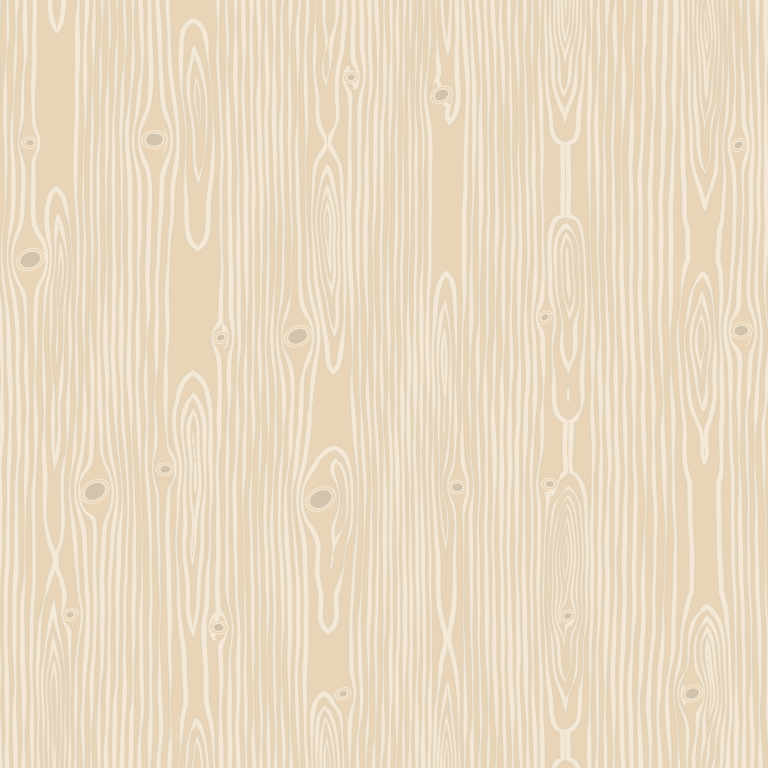
Write a WebGL 2 fragment shader that draws this texture.

```glsl
#version 300 es
precision highp float;
// Pale wood veneer: cream grain lines on a beige ground, with arches and knots.
// The lines are contours of one field: folded planks whose centres are lifted
// into pointed arches, and whose x coordinate flows around jittered-cell knots.

#define LINES 96.0            // grain lines per canvas height
#define PLANKS 6.0            // arch columns per canvas height
#define ARCH_WIDTH 0.034      // mean half width of an arch column
#define ARCH_LIFT 0.62        // arch strength
#define ARCH_CAP 0.62         // lift limit that keeps the tips pointed
#define KNOT_SHARE 0.85       // part of the cells that hold a knot
#define LINE_DUTY 0.39        // mean share of a period taken by a line
#define LINE_MAX 0.0031       // largest half width of a line
#define GROUND vec3(0.914, 0.832, 0.716)
#define SHADE vec3(0.888, 0.826, 0.728)
#define CREAM vec3(0.956, 0.914, 0.838)
#define KNOT_FILL vec3(0.825, 0.770, 0.675)

uniform vec2 u_resolution;
out vec4 fragColor;

float hash(vec2 p) {
    vec3 q = fract(p.xyx * vec3(0.1031, 0.1030, 0.0973));
    q += dot(q, q.yzx + 33.33);
    return fract((q.x + q.y) * q.z);
}

// Returns the sideways shift caused by knots; knotDist is the distance to
// the nearest knot rim, negative inside.
float knotShift(vec2 p, out float knotDist) {
    knotDist = 1.0;
    float shift = 0.0;
    vec2 cells = vec2(6.0, 4.0);
    vec2 home = floor(p * cells);
    for (int j = -1; j <= 1; j++)
    for (int i = -1; i <= 1; i++) {
        vec2 cell = home + vec2(i, j);
        if (hash(cell + 71.3) > KNOT_SHARE) continue;
        vec2 jitter = vec2(hash(cell + 11.7), hash(cell + 37.1));
        vec2 d = p - (cell + 0.2 + 0.6 * jitter) / cells;
        float radius = mix(0.005, 0.020, pow(hash(cell + 53.9), 4.0));

        // Stream lines around a tall ellipse, fading with distance
        float r = length(d * vec2(1.0, 0.65));
        float wake = 1.2 * radius + 0.003;
        float fade = 1.0 - smoothstep(0.02, 0.12, r);
        shift -= d.x * min(wake * wake / max(r * r, 1e-7), 1.0) * fade;

        // Tilted oval core
        float tilt = 0.9 * hash(cell + 91.3) - 0.25;
        vec2 axis = vec2(cos(tilt), sin(tilt));
        vec2 q = vec2(dot(d, axis), dot(d, vec2(-axis.y, axis.x)));
        knotDist = min(knotDist, length(q * vec2(1.0, 1.4)) - radius);
    }
    return shift;
}

// Height field whose half-integer contours are the grain lines
float grainField(vec2 p, out float knotDist) {
    float x = p.x + knotShift(p, knotDist);
    x += 0.014 * sin(9.0 * p.x + 1.0) + 0.004 * sin(31.0 * p.x + 2.0);
    x += 0.0024 * sin(9.0 * p.y + 17.0 * p.x)
       + 0.0006 * sin(37.0 * p.y + 43.0 * p.x)
       + 0.0003 * sin(83.0 * p.y + 91.0 * p.x);

    float plank = floor(x * PLANKS);
    float side = abs(fract(x * PLANKS) - 0.5) / PLANKS;
    float seed = hash(vec2(plank, 5.0));
    float width = ARCH_WIDTH * mix(0.65, 1.3, hash(vec2(plank, 19.0)));

    // Uneven waves along the plank form stacks of arches and bare strips
    float t = p.y * mix(10.0, 19.0, seed) + 40.0 * seed;
    float wave = sin(t + 0.6 * sin(t)) + 0.5 * sin(0.43 * t + 2.0)
               + 0.09 * sin(5.3 * t) + 0.2;
    float rise = ARCH_LIFT * wave;
    rise = ARCH_CAP - log(1.0 + exp(8.0 * (ARCH_CAP - rise))) / 8.0 < 0.0
         ? ARCH_CAP - log(1.0 + exp(8.0 * (ARCH_CAP - rise))) / 8.0
         : min(rise, ARCH_CAP);
    float weight = max(1.0 - side / width, 0.0);
    float bend = weight * weight * (1.6 - 0.6 * weight);
    return LINES * (side + rise * width * bend);
}

// Layered sines that swell and thin the lines along their length
float lineDuty(vec2 p) {
    float swell = sin(47.0 * p.x + 2.0 * sin(5.0 * p.y))
                + sin(23.0 * p.y + 5.0 * sin(31.0 * p.x))
                + 1.3 * sin(31.0 * p.y + 287.0 * p.x + 2.0 * sin(13.0 * p.y));
    return clamp(LINE_DUTY + 0.115 * swell, 0.05, 0.70);
}

void main() {
    vec2 p = gl_FragCoord.xy / u_resolution.y;
    float soft = max(0.0011, 0.6 / u_resolution.y);

    // Field and slope
    float knotDist, unused;
    float e = 0.0007;
    float f = grainField(p, knotDist);
    vec2 slope = vec2(grainField(p + vec2(e, 0.0), unused),
                      grainField(p + vec2(0.0, e), unused)) - f;
    float steep = max(length(slope) / e, 4.0);

    // Grain lines of limited width, each with a faint grey edge
    float lineDist = abs(fract(f) - 0.5) / steep;
    float edge = lineDist - min(0.5 * lineDuty(p) / steep, LINE_MAX);
    vec3 color = mix(SHADE, GROUND, smoothstep(0.0012, 0.0034, edge));
    color = mix(color, CREAM, 1.0 - smoothstep(-soft, soft, edge));

    // Knots: bare margin, outer ring, cream rim, filled core
    color = mix(color, GROUND, 1.0 - smoothstep(-soft, soft, knotDist - 0.0060));
    float ring = abs(knotDist - 0.0054) - 0.0008;
    color = mix(color, CREAM, 1.0 - smoothstep(-soft, soft, ring));
    color = mix(color, CREAM, 1.0 - smoothstep(-soft, soft, knotDist - 0.0020));
    color = mix(color, KNOT_FILL, 1.0 - smoothstep(-soft, soft, knotDist));
    fragColor = vec4(color, 1.0);
}
```
